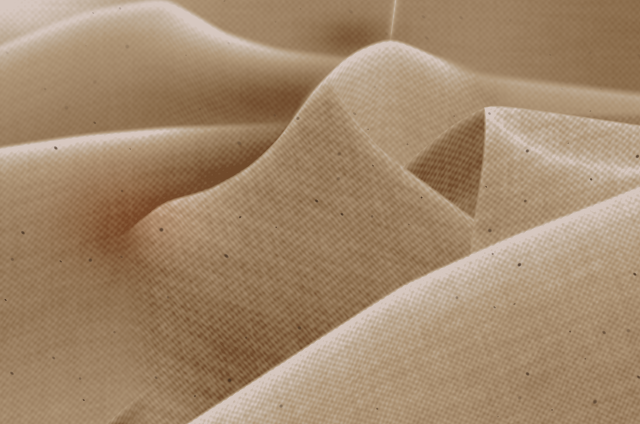
A Shadertoy shader for this texture:

```glsl
// Softly lit folds of unbleached woven cotton with dark seed flecks.

const float THREAD = .0082;     // width of one thread
const float WEAVE_DEPTH = .115; // contrast of the weave
const float SLUB_DEPTH = .13;   // contrast of uneven yarn
const float MID_TONE = .42;
const float CONTRAST = 1.55;    // light against shade
const float BEND_ROUND = .03;   // rounding where a ridge bends
const float FLECK_CELL = .085;
const float FLECK_SHARE = .4;
const vec3 FLECK_COLOR = vec3(.25, .17, .11);
const vec3 WARM_BOUNCE = vec3(.035, -.008, -.015);

float hash(vec2 p) {
  p = fract(p * vec2(.1031, .1137));
  p += dot(p, p.yx + 33.33);
  return fract((p.x + p.y) * p.x * 17.3);
}

float noise(vec2 p) {
  vec2 i = floor(p), f = fract(p);
  f = f * f * (3. - 2. * f);
  return mix(mix(hash(i), hash(i + vec2(1, 0)), f.x),
             mix(hash(i + vec2(0, 1)), hash(i + vec2(1, 1)), f.x), f.y);
}

float ramp(float a, float b, float x) { return smoothstep(a, b, x); }

// Smooth change of slope along a ridge
float bend(float x, float at, float slope) {
  float d = x - at;
  return slope * .5 * (d + sqrt(d * d + BEND_ROUND * BEND_ROUND));
}

float blob(vec2 p, vec2 center, vec2 radius) {
  vec2 q = (p - center) / radius;
  return exp(-dot(q, q));
}

// Glow that fades with depth below a ridge
float rim(float depth, float width) { return exp(-max(depth, 0.) / width); }

float weave(vec2 q) {
  vec2 a = q * 3.1416 / THREAD + 1.5 * noise(q * 24.);
  float slub = noise(q * vec2(14, 110)) + .7 * noise(q * vec2(130, 14)) - .85;
  float grain = noise(q * 190.) - .5;
  return WEAVE_DEPTH * (sin(a.x) * sin(a.y) + grain) + SLUB_DEPTH * slub;
}

float cover(float depth, float blur) { return ramp(-blur, blur, depth); }

// Lays one fold over those behind it
void lay(inout float tone, float mask, float light, vec2 thread, float focus) {
  float shade = MID_TONE + CONTRAST * (light - MID_TONE);
  tone = mix(tone, shade + focus * weave(thread), mask);
}

// Shadow brown to pale highlight
vec3 clothColor(float tone) {
  float t = clamp(tone, 0., 1.) * 5.;
  vec3 c = mix(vec3(.44, .29, .17), vec3(.54, .42, .29), min(t, 1.));
  c = mix(c, vec3(.62, .51, .39), clamp(t - 1., 0., 1.));
  c = mix(c, vec3(.69, .59, .47), clamp(t - 2., 0., 1.));
  c = mix(c, vec3(.75, .68, .6), clamp(t - 3., 0., 1.));
  return mix(c, vec3(.84, .78, .75), clamp(t - 4., 0., 1.));
}

float flecks(vec2 p) {
  vec2 cell = floor(p / FLECK_CELL);
  float pick = hash(cell + 7.);
  vec2 place = .15 + .7 * vec2(hash(cell + 19.), hash(cell + 43.));
  vec2 d = p - (cell + place) * FLECK_CELL;
  d.x += d.y * (pick * 2. - .3);
  float size = mix(.003, .007, hash(cell + 71.));
  return step(pick, FLECK_SHARE) * ramp(size, .2 * size, length(d)) * mix(.25, .85, hash(cell + 91.));
}

void mainImage(out vec4 fragColor, in vec2 fragCoord) {
  vec2 p = fragCoord / iResolution.y;
  float x = p.x, y = p.y;

  // Depth below each ridge, back to front
  float back = .892 + .4 * x + bend(x, .2, -.2) + bend(x, .39, -.85) + bend(x, .53, .35) + bend(x, .66, .18) - y;
  float left = .651 + .15 * x + bend(x, .2, -.06) + bend(x, .4, -.06) - y;
  float center = .204 + .84 * x + bend(x, .385, -.64) + bend(x, .49, .35) + bend(x, .58, .3)
    + bend(x, .655, .7) + bend(x, .745, -.6) + bend(x, .83, -.55) + bend(x, .922, -.87) - y;
  float inner = 2.372 - 2. * x + bend(x, .824, .85) + bend(x, .89, .42) - y;
  float peak = -.218 + .87 * x + bend(x, 1.06, -.25) + bend(x, 1.147, -.77) - y;
  float front = .645 * (x - .441) + bend(x, .95, -.2) + bend(x, 1.2, -.06) - y;
  float nearGlow = .11 * ramp(.28, 0., y);

  // Far cloth and its upright crease
  float crease = x - .922 - .13 * (y - .914);
  float light = .41 + .4 * blob(p, vec2(0, 1), vec2(.35, .12)) - .12 * ramp(1.1, 1.5, x)
    - .2 * blob(p, vec2(.83, .91), vec2(.1, .05)) + .3 * rim(abs(crease), .005) * ramp(.89, .93, y);
  float tone = 0.;
  lay(tone, 1., light, p, .3);

  // Back left fold
  light = .45 + .4 * rim(back, .045) * (1. - .5 * ramp(.6, .8, x)) - .12 * ramp(.1, .3, back)
    + .12 * blob(p, vec2(.46, .94), vec2(.12, .07)) - .3 * blob(p, vec2(.68, .77), vec2(.24, .08));
  lay(tone, cover(back, .012), light, vec2(x, back), .3);

  // Left fold running down into the hollow
  float fade = ramp(.65, .3, x);
  light = .35 + .36 * rim(left, .09) * fade + .28 * rim(left, .02) * (.4 + .6 * fade) + nearGlow
    - .15 * blob(p, vec2(.5, .6), vec2(.2, .07)) - .2 * blob(p, vec2(.3, .46), vec2(.14, .12))
    - .14 * rim(abs(center), .05) * ramp(.28, .4, x);
  lay(tone, cover(left, .009), light, vec2(x, left + .15 * x), .55);

  // Lit valley behind the central fold
  light = .48 + .36 * rim(center, .045) + .08 * blob(p, vec2(.88, .78), vec2(.08, .12));
  light = mix(light, .4, ramp(1.02, 1.2, x));
  float span = ramp(.6, .66, x) * ramp(1.25, 1.1, x);
  lay(tone, cover(center, .006 + .04 * ramp(1., 1.2, x)) * span, light, vec2(x, center), .6);

  // Shaded side of the right peak
  light = .22 + .38 * rim(peak, .012) + .1 * ramp(.1, .25, peak);
  lay(tone, cover(peak, .004), light, vec2(x, peak), .8);

  // Broad central face, dissolving to the left and at the crest
  float face = min(center, inner);
  span = ramp(.25, .38, x) * ramp(.87, .74, y);
  light = .37 + .27 * rim(face, .035) - .15 * ramp(.45, .1, y) + .12 * blob(p, vec2(.42, .47), vec2(.13, .09));
  float hollow = .34 - .1 * blob(p, vec2(.31, .36), vec2(.16, .1)) + nearGlow;
  light = mix(hollow, light, ramp(.22, .5, x + .25 * (y - .4)));
  lay(tone, cover(face, .005 + .025 * ramp(.68, .8, y)) * span, light, vec2(x + .2 * y, y + .35 * x), .95);

  // Lit side of the right peak, with a curved shoulder
  float side = x - 1.108 - .036 * ramp(.36, .7, y);
  float drop = .6 + .15 * exp(-(x - 1.147) / .12) - y;
  light = .51 + .2 * rim(peak, .025) + .25 * rim(abs(drop - .01), .035)
    - .06 * ramp(.08, .25, drop) + .1 * rim(side, .012);
  lay(tone, cover(min(side, peak), .004), light, vec2(x, y - .3 * x), .95);

  // Foreground sweep
  light = .51 + .3 * rim(front, .1) + .1 * rim(front, .015) - .11 * blob(p, vec2(1.45, .05), vec2(.45, .25));
  lay(tone, cover(front, .006), light, vec2(x + .3 * y, front), .85);

  vec3 color = clothColor(tone) + WARM_BOUNCE * blob(p, vec2(.3, .49), vec2(.16, .12));
  color = mix(color, FLECK_COLOR, flecks(p) * (1. - .75 * ramp(.6, .8, y)));
  fragColor = vec4(color, 1);
}
```
